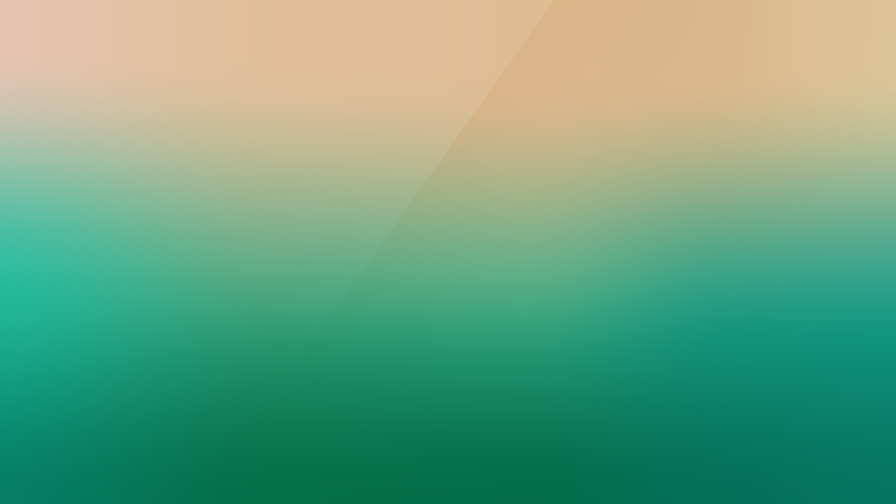
Reproduce this background procedurally as a Shadertoy shader.

```glsl
// Soft blurred gradient from warm sand down to deep green, crossed by a faint diagonal fold.

// Vertical blend: deep green at the base, sea green between, sand above the horizon.
vec3 verticalBlend(vec3 deep, vec3 sea, vec3 sand, vec2 horizon, float y) {
    vec3 water = mix(deep, sea, smoothstep(0.0, 0.5, y));
    return mix(water, sand, smoothstep(horizon.x, horizon.y, y));
}

// Signed distance to a line through a point; positive on its right side.
float lineDistance(vec2 p, vec2 point, vec2 direction) {
    vec2 d = normalize(direction);
    return dot(p - point, vec2(d.y, -d.x));
}

// Shade that starts at the fold and fades to the right and downwards.
float foldShade(vec2 p, float softness) {
    float d = lineDistance(p, vec2(1.10, 1.0), vec2(0.71, 1.0));
    float edge = smoothstep(-softness, softness, d);
    return edge * exp(-2.2 * max(d, 0.0)) * smoothstep(0.2, 0.8, p.y);
}

// Smooth horizontal blend of five vertical gradients.
vec3 background(vec2 uv) {
    vec3 left = verticalBlend(vec3(0.015, 0.50, 0.405), vec3(0.135, 0.745, 0.63),
                              vec3(0.895, 0.77, 0.70), vec2(0.40, 0.90), uv.y);
    vec3 innerLeft = verticalBlend(vec3(0.02, 0.435, 0.285), vec3(0.19, 0.645, 0.49),
                                   vec3(0.88, 0.75, 0.605), vec2(0.25, 0.88), uv.y);
    vec3 centre = verticalBlend(vec3(0.015, 0.425, 0.285), vec3(0.19, 0.675, 0.525),
                                vec3(0.868, 0.737, 0.58), vec2(0.25, 0.84), uv.y);
    vec3 innerRight = verticalBlend(vec3(0.015, 0.44, 0.345), vec3(0.095, 0.625, 0.525),
                                    vec3(0.86, 0.735, 0.565), vec2(0.30, 0.86), uv.y);
    vec3 right = verticalBlend(vec3(0.02, 0.46, 0.385), vec3(0.08, 0.62, 0.545),
                               vec3(0.867, 0.78, 0.61), vec2(0.30, 0.88), uv.y);

    vec3 colour = mix(left, innerLeft, smoothstep(-0.05, 0.32, uv.x));
    colour = mix(colour, centre, smoothstep(0.28, 0.60, uv.x));
    colour = mix(colour, innerRight, smoothstep(0.58, 0.82, uv.x));
    return mix(colour, right, smoothstep(0.76, 1.03, uv.x));
}

void mainImage(out vec4 fragColor, in vec2 fragCoord) {
    vec2 uv = fragCoord / iResolution.xy;
    vec2 p = fragCoord / iResolution.y;

    vec3 shadeTint = vec3(0.012, 0.028, 0.045);
    vec3 colour = background(uv) - shadeTint * foldShade(p, 1.0 / iResolution.y);
    fragColor = vec4(clamp(colour, 0.0, 1.0), 1.0);
}
```
